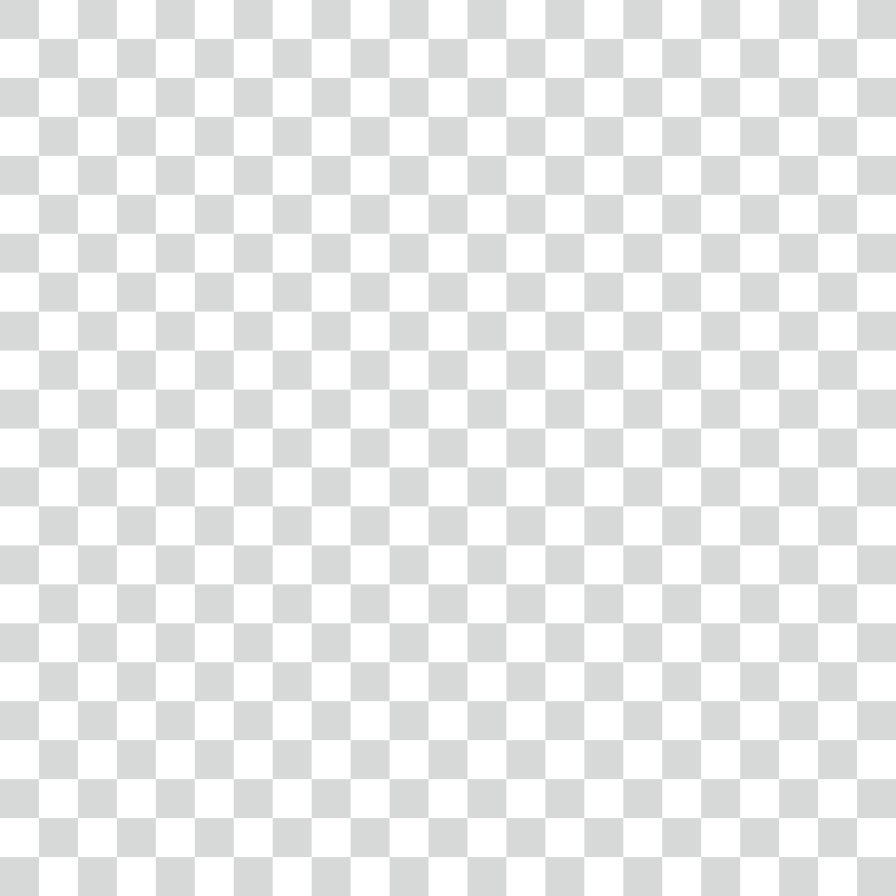
Reproduce this pattern procedurally as a WebGL 2 fragment shader.

```glsl
#version 300 es
precision highp float;
// Flat checkerboard of grey and white squares, grey in all four corners.
// Two alternating square waves, one per axis, are multiplied; each wave is
// box-filtered over one pixel so the edges stay smooth at any size.

uniform vec2 u_resolution;
out vec4 fragColor;

const float SQUARES = 23.0;                  // squares across and down
const vec3 GREY = vec3(0.843, 0.851, 0.847);
const vec3 WHITE = vec3(1.0);

// Wave of +1 on even cells and -1 on odd cells, ramped over one pixel
vec2 alternatingWave(vec2 cellPos, vec2 pixelSize) {
    vec2 edgeDistance = 0.5 - abs(fract(cellPos) - 0.5);
    vec2 cellSign = 1.0 - 2.0 * mod(floor(cellPos), 2.0);
    return cellSign * clamp(2.0 * edgeDistance / pixelSize, 0.0, 1.0);
}

void main() {
    // Position and pixel footprint, measured in squares
    vec2 cellPos = gl_FragCoord.xy / u_resolution * SQUARES;
    vec2 pixelSize = SQUARES / u_resolution;

    // Equal signs on both axes give grey, opposite signs give white
    vec2 wave = alternatingWave(cellPos, pixelSize);
    float greyCoverage = 0.5 + 0.5 * wave.x * wave.y;

    fragColor = vec4(mix(WHITE, GREY, greyCoverage), 1.0);
}
```
